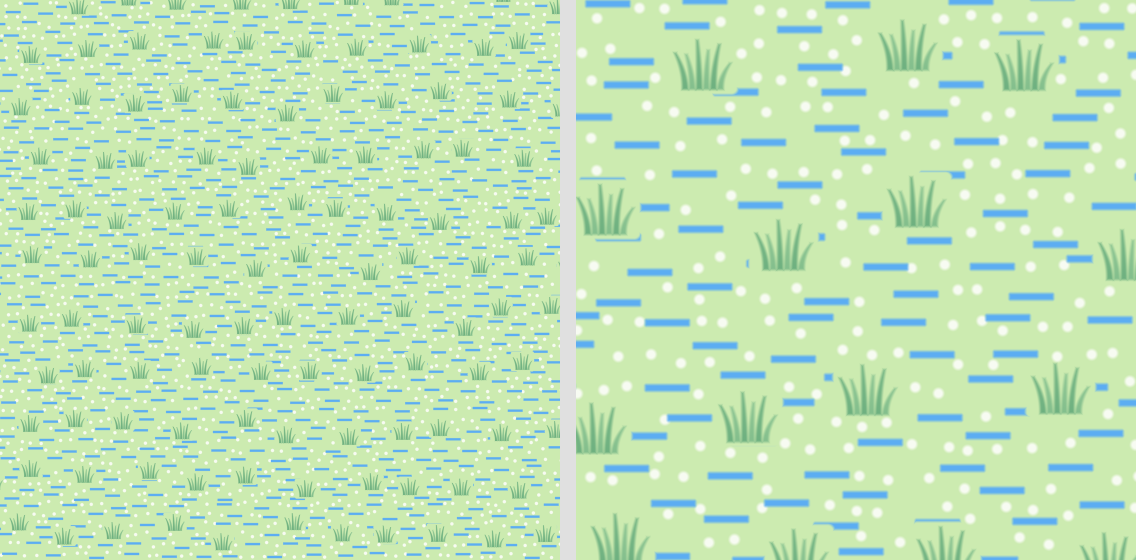
Left: the whole. Right: its middle third, enlarged.
Reproduce this pattern procedurally as a WebGL 1 fragment shader.

```glsl
precision highp float;
// A pale green meadow with short blue dashes, white dots and small grass tufts.
// Each layer lives on its own jittered brick grid; jitter is limited so every
// shape stays inside its cell, and dots and dashes keep clear of the tufts.

uniform vec2 u_resolution;

#define TUFT_GRID 10.4
#define DASH_GRID vec2(15.2, 58.0)
#define DOT_GRID 54.0
#define DASH_HALF vec2(0.0133, 0.0021)
#define DOT_RADIUS 0.0030
#define BLADE_HALF_WIDTH 0.0019
#define SOFTNESS 0.0013

const vec3 MEADOW = vec3(0.80, 0.92, 0.69);
const vec3 WATER = vec3(0.36, 0.68, 0.95);
const vec3 DOT_WHITE = vec3(0.97, 0.985, 0.95);
const vec3 BLADE_DARK = vec3(0.43, 0.69, 0.50);
const vec3 BLADE_LIGHT = vec3(0.58, 0.79, 0.59);

vec2 hash2(vec2 p) {
  vec3 q = fract(p.xyx * vec3(0.1031, 0.1030, 0.0973));
  q += dot(q, q.yzx + 33.33);
  return fract((q.xx + q.yz) * q.zy);
}

// Soft coverage of a shape from its signed distance.
float cover(float d) {
  return 1.0 - smoothstep(-SOFTNESS, SOFTNESS, d);
}

float boxDistance(vec2 p, vec2 halfSize) {
  vec2 d = abs(p) - halfSize;
  return length(max(d, 0.0)) + min(max(d.x, d.y), 0.0);
}

// Offset from the jittered centre of the cell around p; odd rows are shifted.
vec2 cellOffset(vec2 p, vec2 grid, vec2 jitter, float rowNoise, float seed) {
  vec2 g = p * grid;
  float row = floor(g.y);
  g.x += 0.5 * mod(row, 2.0) + rowNoise * hash2(vec2(row, seed)).x;
  vec2 random = hash2(floor(g) + seed) - 0.5;
  return (fract(g) - 0.5 - jitter * random) / grid;
}

vec2 tuftOffset(vec2 p) {
  return cellOffset(p, vec2(TUFT_GRID), vec2(0.46), 0.3, 17.0);
}

float tuftClearing(vec2 p) {
  return boxDistance(tuftOffset(p), vec2(0.017, 0.014)) - 0.004;
}

float dashDistance(vec2 p) {
  vec2 q = cellOffset(p, DASH_GRID, vec2(0.44, 0.58), 0.35, 41.0);
  return boxDistance(q, DASH_HALF - 0.001) - 0.001;
}

// A dot is kept only where its centre is free of dashes and tufts.
float dotCover(vec2 p) {
  vec2 q = cellOffset(p, vec2(DOT_GRID), vec2(0.54), 0.4, 73.0);
  vec2 centre = p - q;
  vec2 probe = vec2(0.0, 0.003);
  float dash = min(dashDistance(centre + probe), dashDistance(centre - probe));
  float room = min(dash - 0.0012, tuftClearing(centre));
  return cover(length(q) - DOT_RADIUS) * step(0.0, room);
}

// Six tapering blades that fan outwards from a common base line.
vec3 paintTuft(vec3 color, vec2 q) {
  float rise = q.y + 0.015;
  for (int i = 0; i < 6; i++) {
    float side = (float(i) - 2.5) / 2.5;
    float odd = mod(float(i), 2.0);
    float height = 0.030 - 0.008 * side * side - 0.006 * odd;
    float t = clamp(rise / height, 0.0, 1.0);
    float spine = side * (0.0105 + 0.006 * t * t);
    float halfWidth = BLADE_HALF_WIDTH * sqrt(1.0 - 0.85 * t);
    float d = max(abs(q.x - spine) - halfWidth, max(-rise, rise - height));
    vec3 blade = mix(BLADE_DARK, BLADE_LIGHT, 0.55 * odd + 0.35 * t);
    color = mix(color, blade, cover(d));
  }
  return color;
}

void main() {
  vec2 p = gl_FragCoord.xy / u_resolution.y;

  vec3 color = mix(MEADOW, DOT_WHITE, dotCover(p));
  float dash = max(dashDistance(p), -tuftClearing(p));
  color = mix(color, WATER, cover(dash));
  color = paintTuft(color, tuftOffset(p));

  gl_FragColor = vec4(color, 1.0);
}
```
